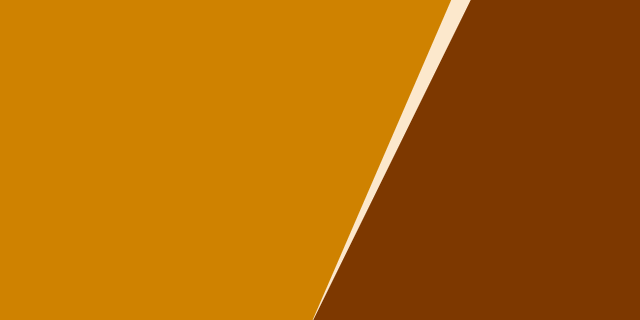
Give the GLSL for this background, as a Shadertoy shader.

```glsl
const vec3 AMBER = vec3(0.81, 0.51, 0.0);
const vec3 BROWN = vec3(0.49, 0.22, 0.0);
const vec3 CREAM = vec3(0.99, 0.91, 0.80);

// Signed distance to the line through a and b, positive on its right side
float lineDistance(vec2 p, vec2 a, vec2 b) {
    vec2 along = normalize(b - a);
    return dot(p - a, vec2(along.y, -along.x));
}

// Antialiased coverage of the positive side of an edge
float coverage(float dist, float pixel) {
    return clamp(dist / pixel + 0.5, 0.0, 1.0);
}

void mainImage(out vec4 fragColor, in vec2 fragCoord) {
    // Canvas spans 2 by 1 units
    vec2 p = fragCoord / iResolution.xy * vec2(2.0, 1.0);
    float pixel = 1.0 / iResolution.y;

    // Two slanted edges that nearly meet at the bottom bound a thin wedge
    float wedgeLeft = lineDistance(p, vec2(0.977, 0.0), vec2(1.410, 1.0));
    float wedgeRight = lineDistance(p, vec2(0.979, 0.0), vec2(1.471, 1.0));

    // Amber field, cream wedge, brown field
    vec3 color = mix(AMBER, CREAM, coverage(wedgeLeft, pixel));
    color = mix(color, BROWN, coverage(wedgeRight, pixel));
    fragColor = vec4(color, 1.0);
}
```
